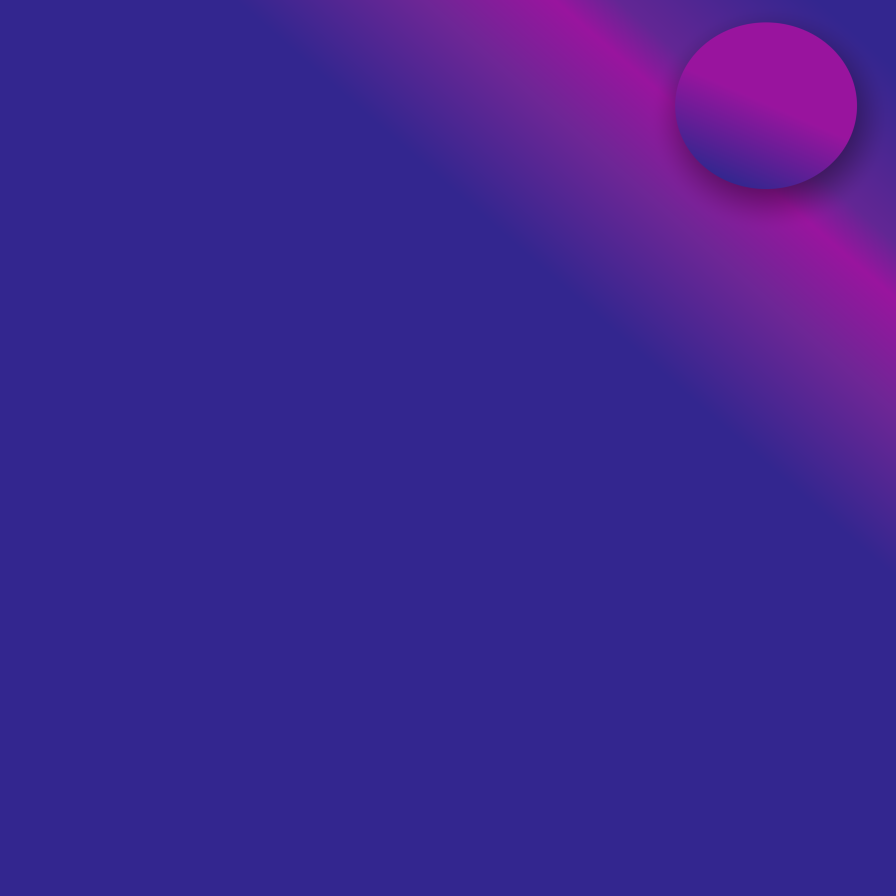
Reproduce this background procedurally as a Shadertoy shader.

```glsl
// A deep blue field crossed by a diagonal magenta band, with a shaded disc
// in the upper right. The band is a piecewise linear gradient along its normal;
// the disc is an ellipse distance with its own gradient and a soft shadow.

const vec3 BLUE    = vec3(0.200, 0.150, 0.560);
const vec3 VIOLET  = vec3(0.440, 0.147, 0.588);
const vec3 PURPLE  = vec3(0.385, 0.150, 0.580);
const vec3 MAGENTA = vec3(0.600, 0.080, 0.620);

// Band: unit normal and gradient stops measured along it
const vec2  BAND_NORMAL = vec2(0.658, 0.753);
const float BAND_START  = 0.926;
const float BAND_LOWER  = 1.070;
const float BAND_RIDGE  = 1.160;
const float BAND_UPPER  = 1.207;
const float BAND_END    = 1.353;

// Disc: placement, shading axis and the range of its gradient
const vec2  DISC_CENTER = vec2(0.855, 0.882);
const vec2  DISC_RADII  = vec2(0.1015, 0.0930);
const vec2  DISC_AXIS   = vec2(0.430, 0.903);
const float DISC_DARK   = -1.0;
const float DISC_BRIGHT = 0.03;

// Shadow: shift, blur reach and strength
const vec2  SHADOW_SHIFT    = vec2(0.005, -0.014);
const float SHADOW_BLUR     = 0.034;
const float SHADOW_STRENGTH = 0.42;

// Linear ramp from 0 at a to 1 at b
float ramp(float a, float b, float x) {
    return clamp((x - a) / (b - a), 0.0, 1.0);
}

// Approximate signed distance to an ellipse centered at the origin
float ellipseDistance(vec2 p, vec2 radii) {
    float k = length(p / radii);
    float slope = length(p / (radii * radii));
    return k * (k - 1.0) / max(slope, 0.001);
}

vec3 bandColor(vec2 uv) {
    float s = dot(uv, BAND_NORMAL);
    vec3 color = mix(BLUE, VIOLET, ramp(BAND_START, BAND_LOWER, s));
    color = mix(color, MAGENTA, ramp(BAND_LOWER, BAND_RIDGE, s));
    color = mix(color, PURPLE, ramp(BAND_RIDGE, BAND_UPPER, s));
    return mix(color, BLUE, ramp(BAND_UPPER, BAND_END, s));
}

vec3 discColor(vec2 p) {
    float t = dot(p / DISC_RADII, DISC_AXIS);
    return mix(BLUE, MAGENTA, ramp(DISC_DARK, DISC_BRIGHT, t));
}

void mainImage(out vec4 fragColor, in vec2 fragCoord) {
    vec2 uv = fragCoord / iResolution.xy;
    float pixel = 1.0 / min(iResolution.x, iResolution.y);
    vec2 p = uv - DISC_CENTER;

    // Field and band
    vec3 color = bandColor(uv);

    // Soft shadow under the disc
    float shadowDist = ellipseDistance(p - SHADOW_SHIFT, DISC_RADII);
    float shadow = 1.0 - smoothstep(-SHADOW_BLUR, SHADOW_BLUR, shadowDist);
    color *= 1.0 - SHADOW_STRENGTH * shadow;

    // Disc with a smoothed edge
    float discDist = ellipseDistance(p, DISC_RADII);
    float coverage = 1.0 - smoothstep(-0.7 * pixel, 0.7 * pixel, discDist);
    color = mix(color, discColor(p), coverage);

    fragColor = vec4(color, 1.0);
}
```
